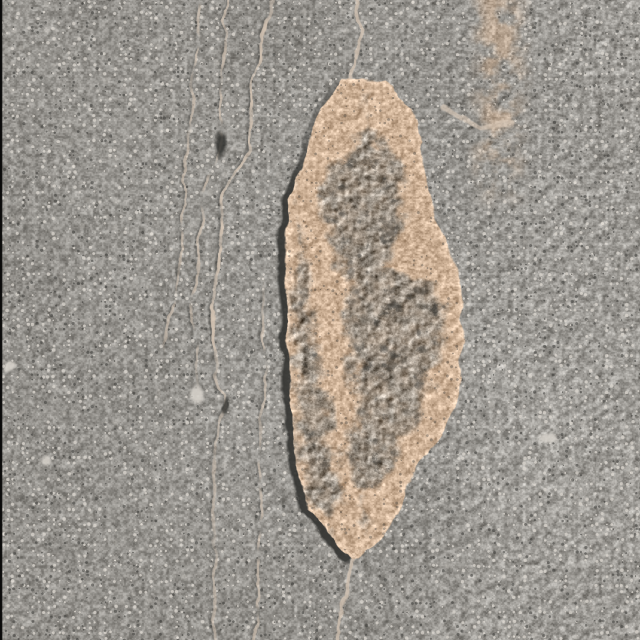
This texture is drawn by a three.js fragment shader. Its source:

```glsl
#define ASPHALT vec3(.585, .575, .555)
#define SAND vec3(.81, .70, .595)
#define GRAVEL vec3(.57, .54, .50)
#define CHALK vec3(.87, .85, .82)
#define SHADOW vec3(.20, .20, .19)
#define GRAIN .34
#define RELIEF .65
#define RAGGED .017
varying vec2 vUv;

float hash(vec2 p) { return fract(sin(dot(p, vec2(127.1, 311.7))) * 43758.5453); }

float noise(vec2 p) {
  vec2 i = floor(p), f = fract(p);
  f = f * f * (3. - 2. * f);
  return mix(mix(hash(i), hash(i + vec2(1, 0)), f.x),
             mix(hash(i + vec2(0, 1)), hash(i + vec2(1, 1)), f.x), f.y);
}

float fbm(vec2 p) {
  float sum = 0., amp = .5;
  for (int i = 0; i < 4; i++) {
    sum += amp * noise(p);
    p = p * 2.03 + 17.3;
    amp *= .5;
  }
  return sum;
}

// Extends a pair of piecewise linear curves up to height top
void knot(inout vec3 k, float y, float top, float a, float b) {
  k = vec3(mix(k.xy, vec2(a, b), clamp((y - k.z) / (top - k.z), 0., 1.)), top);
}

float inside(float x, vec3 k) { return min(x - k.x, k.y - x); }

float segment(vec2 p, vec2 a, vec2 b) {
  vec2 d = b - a;
  return length(p - a - d * clamp(dot(p - a, d) / dot(d, d), 0., 1.));
}

float blob(vec2 p, float x, float y, vec2 r) {
  return 1. - smoothstep(.4, 1.1, length((p - vec2(x, y)) / r));
}

// Scattered stones, one per grid cell
float specks(vec2 p, float cells, float density) {
  vec2 g = p * cells, id = floor(g);
  vec2 c = .3 + .4 * vec2(hash(id + 3.1), hash(id + 8.7));
  float r = .12 + .28 * hash(id + 5.3);
  return step(1. - density, hash(id)) * (1. - smoothstep(r * .5, r + .12, length(fract(g) - c)));
}

// Pale lip with a dark side
void crack(inout vec3 col, float dx, float w, float strength) {
  col = mix(col, SHADOW, .45 * strength * (1. - smoothstep(0., w * 1.3, abs(dx + w))));
  col = mix(col, mix(CHALK, SAND, .5), strength * (1. - smoothstep(w * .3, w, abs(dx))));
}

// Outline of the pothole
float pothole(vec2 p) {
  vec3 k = vec3(.555, .562, .125);
  knot(k, p.y, .154, .527, .586); knot(k, p.y, .206, .479, .628); knot(k, p.y, .271, .462, .651);
  knot(k, p.y, .323, .458, .694); knot(k, p.y, .375, .455, .716); knot(k, p.y, .479, .449, .724);
  knot(k, p.y, .557, .446, .721); knot(k, p.y, .688, .449, .671); knot(k, p.y, .740, .471, .664);
  knot(k, p.y, .792, .488, .659); knot(k, p.y, .831, .505, .645); knot(k, p.y, .876, .534, .602);
  return min(inside(p.x, k), min(p.y - .125, .876 - p.y));
}

// Bare gravel: the main bed and the strip left of the sand ridge
float gravelBed(vec2 p) {
  vec3 k = vec3(.57, .56, .23), s = vec3(.52, .515, .185);
  knot(k, p.y, .25, .545, .60); knot(k, p.y, .375, .557, .66); knot(k, p.y, .505, .537, .70);
  knot(k, p.y, .557, .56, .68); knot(k, p.y, .583, .53, .61); knot(k, p.y, .661, .505, .635);
  knot(k, p.y, .74, .515, .625); knot(k, p.y, .805, .58, .57); knot(s, p.y, .219, .478, .535);
  knot(s, p.y, .414, .46, .507); knot(s, p.y, .57, .455, .482); knot(s, p.y, .68, .47, .46);
  return max(inside(p.x, k), inside(p.x, s));
}

void main() {
  vec2 p = vUv, q = p + RAGGED * (vec2(fbm(p * 32.), fbm(p * 32. + 40.)) - .47);
  float grain = .6 * noise(p * 210.) + .4 * noise(p * 430.) - .5;
  float bump = fbm(p * 85.) - fbm(p * 85. + vec2(-.35, .35)), rough = smoothstep(.45, .9, p.x);
  // Worn asphalt with pale and dark stones
  vec3 col = ASPHALT + GRAIN * grain + .08 * (fbm(p * 5.) - .47) + .03 * rough;
  col += bump * RELIEF * mix(.25, .55, rough);
  col = mix(col, CHALK, .75 * specks(p, 125., .22) + .25 * specks(p, 75., .08));
  col = mix(col, SHADOW, .5 * specks(p + .71, 140., .13));
  float stain = (1. - smoothstep(.01, .055, abs(q.x - .78))) * smoothstep(.66, .76, q.y);
  col = mix(col, SAND + .3 * grain, stain * .65 * smoothstep(.25, .65, fbm(p * 38.)));
  // Long cracks
  vec3 k = vec3(.335, .31, 0), s = vec3(.23, .397, 0);
  knot(k, p.y, .31, .336, .31); knot(k, p.y, .362, .352, .31); knot(k, p.y, .427, .336, .31);
  knot(k, p.y, .53, .333, .30); knot(k, p.y, .70, .349, .32); knot(k, p.y, .766, .39, .342);
  knot(k, p.y, .87, .395, .349); knot(k, p.y, 1., .426, .354); knot(s, p.y, .414, .247, .414);
  knot(s, p.y, .54, .276, .41); knot(s, p.y, 1., .313, .40);
  float broken = smoothstep(.15, .6, noise(p * 45.)), high = smoothstep(.35, .5, p.y);
  crack(col, q.x - k.x, .0036, mix(.5, .9, high) * (.5 + .5 * broken));
  crack(col, q.x - k.y, .003, .65 * broken * high);
  crack(col, q.x - s.x, .003, .6 * broken * high);
  crack(col, q.x - s.y, .003, .6 * broken * (1. - smoothstep(.48, .58, p.y)));
  // Sandy seams and isolated marks
  vec2 bend = vec2(.566, .955), fork = vec2(.75, .8);
  float seam = min(segment(q, vec2(.553, 1), bend), segment(q, bend, vec2(.545, .876)));
  crack(col, min(seam, segment(q, vec2(.555, .125), vec2(.527, 0))), .004, .75);
  crack(col, min(segment(q, vec2(.69, .83), fork), segment(q, fork, vec2(.8, .803))), .006, .65);
  col = mix(col, SHADOW, .85 * blob(q, .343, .776, vec2(.011, .026)));
  col = mix(col, SHADOW, .8 * blob(q, .352, .366, vec2(.007, .016)));
  col = mix(col, CHALK, .8 * (blob(q, .857, .32, vec2(.016, .01)) + blob(q, .07, .281, vec2(.01))));
  col = mix(col, CHALK, .8 * (blob(q, .012, .43, vec2(.01)) + blob(q, .308, .382, vec2(.012, .018))));
  // Shadow along the left lip
  float d = pothole(q), shade = smoothstep(-.003, .004, pothole(q + vec2(.012, .003)));
  col = mix(col, SHADOW, shade * (.9 - .5 * smoothstep(.69, .82, p.y)));
  // Sand fill, pitted gravel and raised rim
  vec3 sand = mix(SAND + .36 * grain + .3 * bump, SHADOW, .35 * specks(p + .19, 150., .12));
  vec3 stones = GRAVEL + .3 * grain + RELIEF * 1.3 * bump;
  stones = mix(stones, SHADOW, .55 * smoothstep(.53, .72, fbm(p * 75. + 6.)));
  float bare = smoothstep(-.012, .014, gravelBed(q) + .05 * (fbm(p * 48.) - .47));
  vec3 fill = mix(sand, stones, bare * (.65 + .35 * noise(p * 90.)));
  fill += .07 * (1. - smoothstep(.002, .01, d));
  col = mix(col, fill, smoothstep(-.0015, .002, d));
  // Dark left border
  col = mix(SHADOW * .2, col, smoothstep(.002, .005, p.x));
  gl_FragColor = vec4(clamp(col, 0., 1.), 1);
}
```
